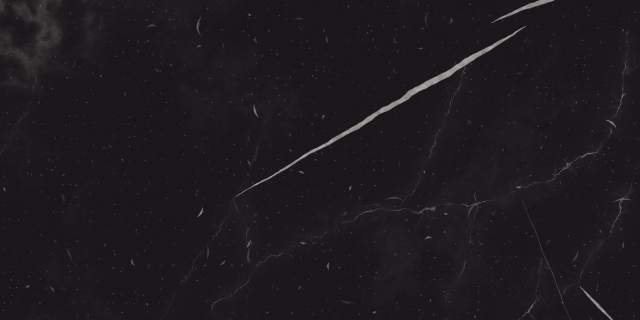
Write a Shadertoy shader that draws this texture.

```glsl
#define STONE vec3(0.103, 0.088, 0.106)
#define SMOKE vec3(0.170, 0.152, 0.160)
#define MOSS vec3(0.335, 0.345, 0.315)
#define CALCITE vec3(0.690, 0.690, 0.670)
#define HAIR_WIDTH 0.0012
#define HAIR_JAG 0.030
#define HALO_SIZE 0.030
#define VEIN_WIDTH 0.0095
#define DUST_DENSITY 0.30
#define SHARD_DENSITY 0.16
#define GRAIN 0.014

const int HAIRS = 11;
// Start and end of each hairline vein
const vec4 HAIR_ENDS[HAIRS] = vec4[HAIRS](
    vec4(1.46, 0.82, 1.25, 0.35), vec4(1.26, 0.36, 0.63, -0.02),
    vec4(1.97, 0.92, 1.90, 0.55), vec4(1.91, 0.57, 1.12, 0.36),
    vec4(1.98, 0.43, 1.75, 0.06), vec4(1.70, 0.20, 1.62, -0.03),
    vec4(1.49, 0.42, 1.36, -0.03), vec4(0.73, 0.39, 0.78, 0.16),
    vec4(0.74, 0.39, 0.47, -0.02), vec4(0.12, 0.78, -0.02, 0.50),
    vec4(0.83, 0.66, 0.74, 0.38));
// Sideways bend and strength of each hairline vein
const vec2 HAIR_SHAPE[HAIRS] = vec2[HAIRS](
    vec2(0.02, 0.65), vec2(-0.07, 0.55), vec2(0.01, 0.75), vec2(0.09, 0.80),
    vec2(0.01, 0.75), vec2(0.01, 0.70), vec2(0.03, 0.60), vec2(0.01, 0.60),
    vec2(0.01, 0.30), vec2(0.02, 0.30), vec2(0.01, 0.22));

vec2 hash2(vec2 p) {
    vec3 q = fract(p.xyx * vec3(0.1031, 0.1030, 0.0973));
    q += dot(q, q.yzx + 33.33);
    return fract((q.xx + q.yz) * q.zy);
}

float gradientNoise(vec2 p) {
    vec2 i = floor(p), f = fract(p);
    vec2 u = f * f * f * (f * (f * 6.0 - 15.0) + 10.0);
    vec2 e = vec2(0.0, 1.0);
    float a = dot(hash2(i) * 2.0 - 1.0, f);
    float b = dot(hash2(i + e.yx) * 2.0 - 1.0, f - e.yx);
    float c = dot(hash2(i + e.xy) * 2.0 - 1.0, f - e.xy);
    float d = dot(hash2(i + e.yy) * 2.0 - 1.0, f - e.yy);
    return mix(mix(a, b, u.x), mix(c, d, u.x), u.y);
}

float fbm(vec2 p) {
    float sum = 0.0, amp = 1.0;
    for (int i = 0; i < 5; i++) {
        sum += amp * gradientNoise(p);
        p = mat2(1.6, 1.2, -1.2, 1.6) * p + 17.3;
        amp *= 0.55;
    }
    return sum;
}

float cover(float d, float px) { return 1.0 - smoothstep(-px, px, d); }

// Position along (x) and signed distance across (y) a segment
vec2 alongAcross(vec2 p, vec2 a, vec2 b) {
    vec2 ab = b - a, ap = p - a;
    float len = length(ab);
    return vec2(dot(ap, ab) / (len * len), dot(ap, vec2(-ab.y, ab.x)) / len);
}

// Filled vein, widest at the fraction peak of its length
float solidVein(vec2 p, vec2 a, vec2 b, float width, float peak, float px) {
    vec2 s = alongAcross(p, a, b);
    float taper = min(s.x / peak, (1.0 - s.x) / (1.0 - peak));
    float w = width * pow(max(taper, 0.0), 0.7);
    w *= 1.0 + 0.5 * gradientNoise(p * 34.0);
    return cover(abs(s.y) - w, px) * smoothstep(0.0, 0.02, taper);
}

// Scattered curved flecks, one per grid cell
float flecks(vec2 p, float scale, vec2 size, float density, float px) {
    vec2 cell = floor(p * scale) + scale * 7.0;
    vec2 r = hash2(cell), s = hash2(cell + 51.7), t = hash2(cell + 93.1);
    vec2 q = (fract(p * scale) - 0.3 - 0.4 * r) / scale;
    float angle = 6.2832 * s.x;
    q = mat2(cos(angle), -sin(angle), sin(angle), cos(angle)) * q;
    float halfLen = size.x * mix(0.4, 1.0, t.x);
    q.y += (r.x - 0.5) * q.x * q.x / halfLen;
    float taper = max(1.0 - abs(q.x) / halfLen, 0.0);
    float d = abs(q.y) - size.y * taper;
    return cover(d, px) * smoothstep(0.0, 0.4, taper) * step(s.y, density) * mix(0.2, 1.0, t.y * t.y);
}

void mainImage(out vec4 fragColor, in vec2 fragCoord) {
    vec2 p = fragCoord / iResolution.y;
    float px = 0.8 / iResolution.y;
    vec2 wobble = vec2(fbm(p * 9.0), fbm(p * 9.0 + 40.0));
    vec2 jagged = p + HAIR_JAG * wobble;

    // Dark ground with smoky patches and a soft relief
    float smoke = fbm(p * 2.3 + wobble * 0.2 + 5.0);
    vec3 col = mix(STONE, SMOKE, 0.6 * smoothstep(0.0, 0.9, smoke));
    float relief = fbm(jagged * 13.0) - fbm(jagged * 13.0 + vec2(0.08, -0.08));
    col += 0.030 * relief * smoothstep(-0.4, 0.5, smoke);
    col += GRAIN * gradientNoise(p * 130.0);

    // Mossy clouds towards the upper left corner
    float corner = 1.0 - smoothstep(0.03, 0.34, length(p - vec2(0.08, 0.98)) + 0.12 * wobble.x);
    float wisps = pow(max(1.0 - 1.8 * abs(fbm(jagged * 7.0)), 0.0), 2.0);
    float leftSide = 0.16 * (1.0 - smoothstep(0.1, 0.7, p.x)) * smoothstep(0.0, 0.6, smoke);
    col = mix(col, MOSS, (0.55 * corner + leftSide) * wisps);

    // Hairline veins with a faint halo and side cracks
    float hair = 0.0, halo = 0.0;
    for (int i = 0; i < HAIRS; i++) {
        vec2 s = alongAcross(jagged, HAIR_ENDS[i].xy, HAIR_ENDS[i].zw);
        float d = abs(s.y - HAIR_SHAPE[i].x * 4.0 * s.x * (1.0 - s.x));
        float ends = smoothstep(0.0, 0.08, s.x) * (1.0 - smoothstep(0.9, 1.0, s.x));
        float strength = HAIR_SHAPE[i].y * ends;
        hair = max(hair, strength * cover(d - HAIR_WIDTH, px));
        halo = max(halo, strength * exp(-d / HALO_SIZE));
    }
    float broken = smoothstep(-0.35, 0.45, fbm(p * 11.0 + 70.0));
    float cracks = cover(abs(gradientNoise(jagged * 15.0)) / 15.0 - 0.0006, px);
    col = mix(col, MOSS, 0.16 * halo * (0.5 + wisps));
    col = mix(col, CALCITE, 0.75 * hair * broken + 0.28 * cracks * halo * broken);

    // Bright diagonal vein, its upper offshoot and smaller slivers
    vec2 q = p + 0.006 * wobble;
    float solid = solidVein(q, vec2(0.73, 0.38), vec2(1.65, 0.92), VEIN_WIDTH, 0.72, px);
    solid = max(solid, solidVein(q, vec2(1.53, 0.93), vec2(1.86, 1.06), 0.0085, 0.6, px));
    solid = max(solid, solidVein(q, vec2(1.81, 0.11), vec2(1.93, -0.02), 0.0045, 0.5, px));
    solid = max(solid, 0.35 * solidVein(q, vec2(1.63, 0.38), vec2(1.80, -0.04), 0.0013, 0.5, px));
    float mottling = 0.88 + 0.25 * fbm(p * 38.0);
    col = mix(col, CALCITE * mottling, 0.95 * solid);

    // Loose shards and dust
    float shards = flecks(p, 7.0, vec2(0.036, 0.0030), SHARD_DENSITY, px);
    shards = max(shards, 0.7 * flecks(p + 3.1, 13.0, vec2(0.014, 0.0030), SHARD_DENSITY, px));
    float dust = flecks(p, 27.0, vec2(0.006, 0.0022), DUST_DENSITY, px);
    dust = max(dust, flecks(p + 1.7, 43.0, vec2(0.004, 0.0016), DUST_DENSITY, px));
    col = mix(col, CALCITE, max(0.85 * shards, 0.40 * dust));

    fragColor = vec4(col, 1.0);
}
```
